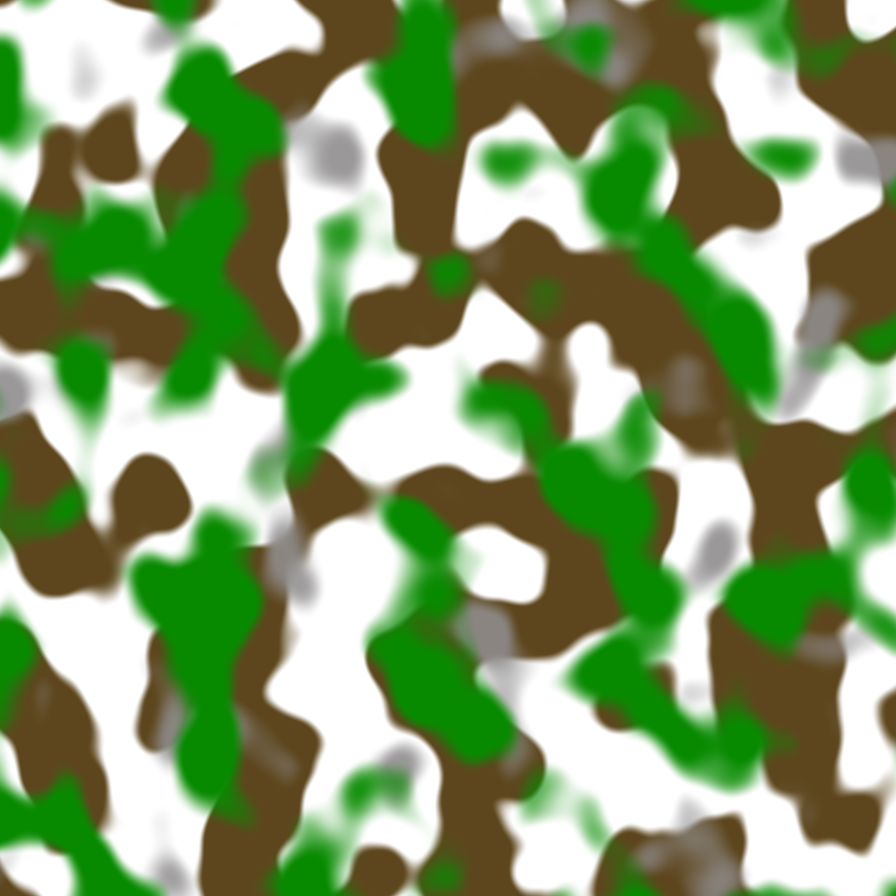
This pattern is drawn by a WebGL 1 fragment shader. Its source:

```glsl
precision highp float;
// Soft camouflage: brown and white patches under grey smudges and blurred green blobs.

uniform vec2 u_resolution;

const vec3 WHITE = vec3(1.0);
const vec3 BROWN = vec3(0.365, 0.275, 0.115);
const vec3 GREY  = vec3(0.56, 0.55, 0.55);
const vec3 GREEN = vec3(0.03, 0.54, 0.0);

// Noise cells across the canvas, per layer
const vec2 BROWN_SCALE = vec2(8.2, 7.4);
const vec2 GREY_SCALE  = vec2(8.4, 7.8);
const vec2 GREEN_SCALE = vec2(8.6, 7.8);

// Noise levels where each layer starts and becomes full
const vec2 BROWN_RAMP = vec2(-0.07, 0.05);
const vec2 GREY_RAMP  = vec2(0.19, 0.50);
const vec2 GREEN_RAMP = vec2(0.0, 0.31);

const float DETAIL_WEIGHT = 0.35;
const float GREY_OPACITY  = 0.9;
const float TAU = 6.2831853;

float hash(vec2 p) {
  vec3 q = fract(vec3(p.xyx) * 0.1031);
  q += dot(q, q.yzx + 33.33);
  return fract((q.x + q.y) * q.z);
}

// Projection of the offset d onto the random unit gradient of a lattice corner
float cornerSlope(vec2 corner, vec2 d) {
  float angle = TAU * hash(corner);
  return dot(vec2(cos(angle), sin(angle)), d);
}

float gradientNoise(vec2 p) {
  vec2 cell = floor(p);
  vec2 f = p - cell;
  vec2 fade = f * f * f * (f * (f * 6.0 - 15.0) + 10.0);
  vec2 e = vec2(1.0, 0.0);
  float low  = mix(cornerSlope(cell, f), cornerSlope(cell + e.xy, f - e.xy), fade.x);
  float high = mix(cornerSlope(cell + e.yx, f - e.yx), cornerSlope(cell + e.xx, f - e.xx), fade.x);
  return mix(low, high, fade.y);
}

// Two octaves: broad blobs with slightly irregular outlines
float blobs(vec2 p) {
  return gradientNoise(p) + DETAIL_WEIGHT * gradientNoise(p * 2.0 + vec2(37.4, 11.7));
}

float coverage(vec2 ramp, vec2 p) {
  return smoothstep(ramp.x, ramp.y, blobs(p));
}

void main() {
  vec2 uv = gl_FragCoord.xy / min(u_resolution.x, u_resolution.y);

  // Layers from bottom to top, each with its own region of the noise
  float brown = coverage(BROWN_RAMP, uv * BROWN_SCALE + vec2(13.3, 71.6));
  float grey  = coverage(GREY_RAMP, uv * GREY_SCALE + vec2(152.8, 24.1));
  float green = coverage(GREEN_RAMP, uv * GREEN_SCALE + vec2(64.5, 203.9));

  vec3 color = mix(WHITE, BROWN, brown);
  color = mix(color, GREY, grey * GREY_OPACITY);
  color = mix(color, GREEN, green);
  gl_FragColor = vec4(color, 1.0);
}
```
